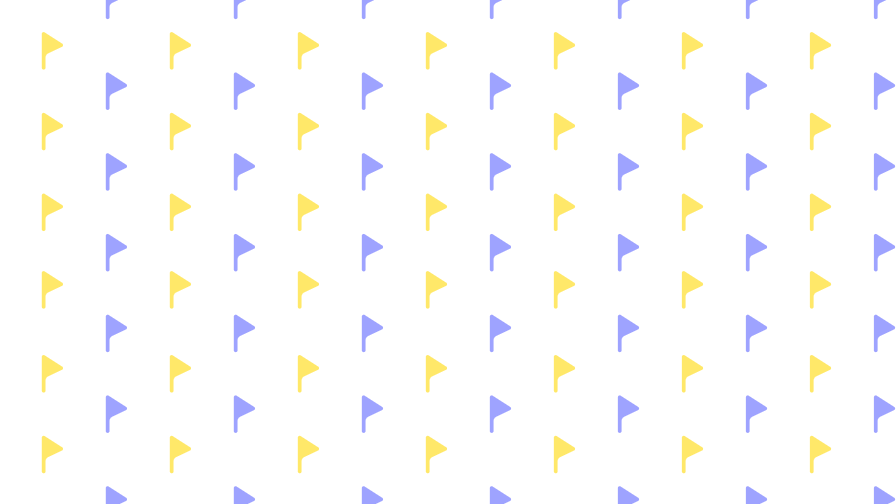
Give the GLSL for this pattern, as a WebGL 1 fragment shader.

```glsl
precision highp float;
uniform vec2 u_resolution;

// Lengths are fractions of the canvas height; y runs down from the top edge
const vec3 PAPER = vec3(1.0);
const vec3 YELLOW = vec3(1.0, 0.91, 0.41);
const vec3 BLUE = vec3(0.62, 0.64, 1.0);
const vec2 PITCH = vec2(0.127, 0.1602);
const vec2 FIRST_FLAG = vec2(0.0866, 0.0674);
const vec2 CELL_MARGIN = vec2(0.3, 0.28);
const float STROKE = 0.0037;
const float POLE_LENGTH = 0.0669;
const vec2 TIP = vec2(0.0347, 0.0222);
const vec2 HEEL = vec2(0.0, 0.0387);
const float FILLET = 0.006;
const float YELLOW_SHIFT = -0.0063;
const float YELLOW_SHIFT_ROW = 3.0;
const float BLUE_EDGE_SHIFT = 0.02;
const float BLUE_LAST_ROW = 4.0;

float cross2(vec2 a, vec2 b) {
  return a.x * b.y - a.y * b.x;
}

float segmentDistance(vec2 p, vec2 a, vec2 b) {
  vec2 ab = b - a;
  return length(p - a - ab * clamp(dot(p - a, ab) / dot(ab, ab), 0.0, 1.0));
}

// Signed distance to the triangle from the pole top to TIP and HEEL
float pennantDistance(vec2 p) {
  vec2 top = vec2(0.0);
  float edge = min(segmentDistance(p, top, TIP),
                   min(segmentDistance(p, TIP, HEEL), segmentDistance(p, HEEL, top)));
  float inside = min(cross2(TIP, p),
                     min(cross2(HEEL - TIP, p - TIP), cross2(-HEEL, p - HEEL)));
  return inside > 0.0 ? -edge : edge;
}

float smoothUnion(float a, float b, float k) {
  float h = max(k - abs(a - b), 0.0) / max(k, 1e-5);
  return min(a, b) - 0.25 * k * h * h;
}

float flagDistance(vec2 p) {
  float pole = segmentDistance(p, vec2(0.0), vec2(0.0, POLE_LENGTH)) - STROKE;
  float pennant = pennantDistance(p) - STROKE;
  // The fillet fills only the inner corner below the pennant
  float k = FILLET * smoothstep(0.0, STROKE, p.x)
          * smoothstep(0.5 * HEEL.y, 0.8 * HEEL.y, p.y);
  return smoothUnion(pole, pennant, k);
}

// Vertical displacement of the uneven rows
float rowShift(float row, float isBlue) {
  float yellowShift = YELLOW_SHIFT * (1.0 - step(0.5, abs(row - YELLOW_SHIFT_ROW)));
  float blueShift = BLUE_EDGE_SHIFT
                  * (step(BLUE_LAST_ROW + 0.5, row) - step(row, -0.5));
  return mix(yellowShift, blueShift, isBlue);
}

void main() {
  vec2 p = vec2(gl_FragCoord.x, u_resolution.y - gl_FragCoord.y) / u_resolution.y;

  // Alternating columns, every second one dropped by half a row
  vec2 grid = (p - FIRST_FLAG) / PITCH;
  float column = floor(grid.x + CELL_MARGIN.x);
  float isBlue = mod(column, 2.0);
  grid.y -= 0.5 * isBlue;
  float row = floor(grid.y + CELL_MARGIN.y);

  vec2 local = (grid - vec2(column, row)) * PITCH;
  local.y -= rowShift(row, isBlue);

  // One-pixel smooth edge
  float cover = clamp(0.5 - flagDistance(local) * u_resolution.y, 0.0, 1.0);
  gl_FragColor = vec4(mix(PAPER, mix(YELLOW, BLUE, isBlue), cover), 1.0);
}
```
